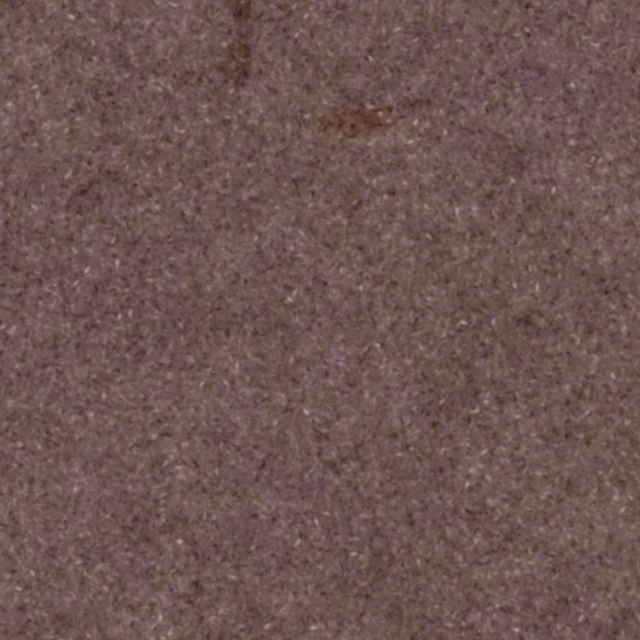
A WebGL 1 fragment shader for this texture:

```glsl
precision highp float;

uniform vec2 u_resolution;

const vec3 BASE = vec3(0.427, 0.334, 0.326);
const vec3 LIGHT_TINT = vec3(1.0, 1.08, 0.97);
const vec3 PLUM_SHIFT = vec3(0.15, -0.55, 0.75);
const vec3 BROWN = vec3(0.32, 0.22, 0.19);
const vec3 RUST = vec3(0.385, 0.235, 0.195);
const vec3 OCHRE = vec3(0.49, 0.40, 0.335);

vec3 hash3(vec2 cell, float seed) {
  vec3 p = fract(vec3(cell.xyx + seed) * vec3(0.1031, 0.1030, 0.0973));
  p += dot(p, p.yxz + 33.33);
  return fract((p.xxy + p.yzz) * p.zyx);
}

// Soft elliptical bump: 1 at the centre, 0 at the given radii
float bump(vec2 d, vec2 radii) {
  vec2 q = d / radii;
  float k = max(0.0, 1.0 - dot(q, q));
  return k * k;
}

// Cellular noise: one randomly turned flake per cell.
// x sums signed flakes, y sums only the rare bright ones.
vec2 flakes(vec2 uv, float scale, vec2 radii, float seed) {
  vec2 p = uv * scale;
  vec2 home = floor(p);
  vec2 sum = vec2(0.0);
  for (int j = -1; j <= 1; j++) {
    for (int i = -1; i <= 1; i++) {
      vec2 cell = home + vec2(float(i), float(j));
      vec3 place = hash3(cell, seed);
      vec3 look = hash3(cell, seed + 57.3);
      vec2 d = p - cell - place.xy;
      // Directions vary freely but lean toward a steep diagonal
      float angle = 1.9 + 3.0 * (place.z - 0.5);
      vec2 axis = vec2(cos(angle), sin(angle));
      vec2 turned = vec2(dot(d, axis), dot(d, vec2(-axis.y, axis.x)));
      float flake = bump(turned, radii);
      sum += flake * vec2(2.0 * look.x - 1.0, smoothstep(0.94, 1.0, look.y));
    }
  }
  return sum;
}

// Ragged-edged spot mask
float stain(vec2 uv, vec2 centre, vec2 radii, float ragged) {
  float r = length((uv - centre) / radii) + ragged;
  return 1.0 - smoothstep(0.3, 1.2, r);
}

vec3 addStains(vec3 color, vec2 uv, float ragged) {
  color = mix(color, OCHRE, 0.65 * stain(uv, vec2(0.567, 0.798), vec2(0.098, 0.030), ragged));
  color = mix(color, RUST, 0.90 * stain(uv, vec2(0.565, 0.814), vec2(0.070, 0.027), ragged));
  color = mix(color, BROWN, 0.60 * stain(uv, vec2(0.645, 0.836), vec2(0.028, 0.012), ragged));
  color = mix(color, BROWN, 0.75 * stain(uv, vec2(0.370, 0.905), vec2(0.029, 0.046), ragged));
  return mix(color, BROWN, 0.55 * stain(uv, vec2(0.378, 0.970), vec2(0.022, 0.070), ragged));
}

void main() {
  vec2 uv = gl_FragCoord.xy / u_resolution;

  // Broad mottling in tone and hue
  vec2 roundFlake = vec2(0.98, 0.80);
  float cloud = flakes(uv, 6.0, roundFlake, 3.0).x;
  float patches = flakes(uv, 19.0, roundFlake, 11.0).x;
  float clumps = flakes(uv, 36.0, roundFlake, 83.0).x;
  float hue = flakes(uv, 4.0, roundFlake, 23.0).x;
  float plum = 0.010 * hue + 0.014 * flakes(uv, 32.0, roundFlake, 31.0).x;

  // Short soft grain at three sizes
  vec2 shortFlake = vec2(0.88, 0.50);
  vec2 coarse = flakes(uv, 62.0, shortFlake, 41.0);
  vec2 medium = flakes(uv, 98.0, shortFlake, 53.0);
  vec2 fine = flakes(uv, 150.0, shortFlake, 67.0);
  float grain = 0.056 * coarse.x + 0.080 * medium.x + 0.052 * fine.x;
  float glints = 0.06 * coarse.y + 0.14 * medium.y;
  float tone = 0.014 * cloud + 0.019 * patches + 0.018 * clumps + grain + glints;

  vec3 color = addStains(BASE + PLUM_SHIFT * plum, uv, 0.2 * patches + 0.25 * coarse.x);
  color += LIGHT_TINT * tone;
  color += PLUM_SHIFT * 0.022 * (coarse.x - fine.x);
  gl_FragColor = vec4(clamp(color, 0.0, 1.0), 1.0);
}
```
